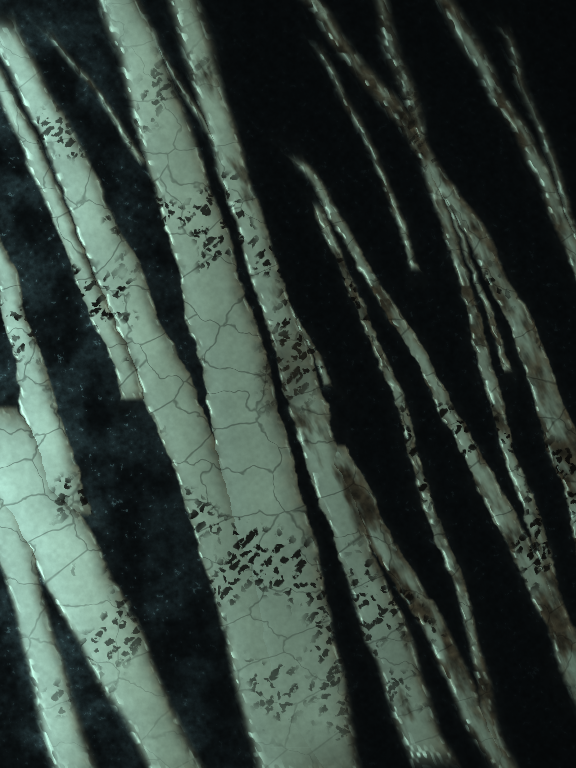
Write a WebGL 1 fragment shader that draws this texture.

```glsl
precision highp float;
uniform vec2 u_resolution;

float hash(vec2 p) {
  return fract(sin(dot(p, vec2(127.1, 311.7))) * 43758.5453);
}

float noise(vec2 p) {
  vec2 i = floor(p), f = fract(p);
  f = f * f * (3.0 - 2.0 * f);
  return mix(mix(hash(i), hash(i + vec2(1, 0)), f.x),
             mix(hash(i + vec2(0, 1)), hash(i + vec2(1, 1)), f.x), f.y);
}

float fbm(vec2 p) {
  float sum = 0.0, gain = 0.53;
  for (int i = 0; i < 4; i++) {
    sum += gain * noise(p);
    p = mat2(1.6, 1.2, -1.2, 1.6) * p + 7.3;
    gain *= 0.5;
  }
  return sum;
}

// Nearest and second nearest distances to scattered points
vec2 cells(vec2 p) {
  vec2 near = vec2(2.0);
  for (int y = -1; y <= 1; y++) {
    for (int x = -1; x <= 1; x++) {
      vec2 c = floor(p) + vec2(x, y);
      float d = length(c + vec2(hash(c), hash(c + 41.0)) - p);
      near = d < near.x ? vec2(d, near.x) : vec2(near.x, min(near.y, d));
    }
  }
  return near;
}

// ends: upper and lower point; form: bend, upper and lower half width, glaze
// nearest: signed distance, position across, glaze
void limb(vec2 p, vec4 ends, vec4 form, inout vec3 nearest) {
  float t = (p.y - ends.y) / (ends.w - ends.y);
  float axis = mix(ends.x, ends.z, t) + form.x * 4.0 * t * (1.0 - t);
  float width = mix(form.y, form.z, clamp(t, 0.0, 1.0));
  float across = (p.x - axis) * 0.92;
  float d = max(abs(across) - width, (abs(t - 0.5) - 0.5) * (ends.y - ends.w) * 0.4);
  if (d < nearest.x) nearest = vec3(d, across / width, form.w);
}

void main() {
  vec2 p = gl_FragCoord.xy / u_resolution.y;
  float blur = smoothstep(0.12, 0.55, abs(p.y - 0.47 + 0.15 * (p.x - 0.37)));
  float detail = 1.0 - 0.75 * blur;
  vec2 along = vec2(p.x + 0.42 * p.y, p.y * 0.35);

  // Branches with uneven outlines
  vec2 q = p;
  q.x += (noise(p * 17.0) - 0.5) * 0.012 + (fbm(p * 65.0) - 0.5) * 0.009 * detail;
  vec3 b = vec3(1.0, 0.0, 0.0);
  limb(q, vec4(0.0, 0.97, 0.39, -0.02), vec4(0.03, 0.018, 0.044, 0.95), b);
  limb(q, vec4(-0.02, 0.92, 0.176, 0.48), vec4(0.01, 0.011, 0.014, 0.8), b);
  limb(q, vec4(0.145, 1.03, 0.4, -0.02), vec4(0.037, 0.023, 0.062, 1.0), b);
  limb(q, vec4(0.235, 1.02, 0.56, 0.01), vec4(-0.01, 0.015, 0.026, 0.66), b);
  limb(q, vec4(0.436, 0.42, 0.667, -0.02), vec4(0.0, 0.016, 0.014, 0.46), b);
  limb(q, vec4(0.39, 0.79, 0.77, 0.08), vec4(0.023, 0.005, 0.019, 0.52), b);
  limb(q, vec4(0.417, 0.73, 0.66, -0.02), vec4(0.02, 0.005, 0.008, 0.5), b);
  limb(q, vec4(0.385, 1.02, 0.77, 0.28), vec4(0.065, 0.007, 0.021, 0.46), b);
  limb(q, vec4(0.49, 1.02, 0.74, 0.16), vec4(0.0, 0.006, 0.009, 0.5), b);
  limb(q, vec4(0.57, 1.02, 0.78, 0.6), vec4(0.01, 0.008, 0.01, 0.55), b);
  limb(q, vec4(-0.01, 0.7, 0.09, 0.33), vec4(0.0, 0.011, 0.028, 0.9), b);
  limb(q, vec4(-0.03, 0.47, 0.235, -0.02), vec4(0.012, 0.05, 0.031, 1.0), b);
  limb(q, vec4(0.0, 0.36, 0.1, -0.02), vec4(0.0, 0.02, 0.025, 0.95), b);

  // Fine stray fibres
  for (int i = 0; i < 6; i++) {
    float k = float(i);
    vec2 top = vec2(0.07 + 0.118 * k, 0.95 - 0.35 * hash(vec2(k, 3.0)) * step(2.0, k) + 0.016 * k);
    vec2 tip = top + vec2(0.12, -0.16 - 0.04 * k);
    limb(q, vec4(top, tip), vec4(0.003, 0.002, 0.0045, 0.55), b);
  }

  // Dark ground, dusty at the left
  float dust = smoothstep(0.42, 0.0, p.x + 0.12 * p.y - 0.05);
  float mottle = smoothstep(0.3, 0.72, fbm(p * 24.0));
  float grain = fbm(p * 170.0);
  vec3 color = vec3(0.024, 0.036, 0.04) * (0.7 + 0.7 * grain);
  color += vec3(0.085, 0.125, 0.13) * dust * (0.2 + mottle) * (0.45 + grain);
  color += vec3(0.12, 0.17, 0.17) * smoothstep(0.7, 0.86, grain) * (0.25 + dust) * detail;

  // Warm scorched halo beside the branches
  float halo = exp(-max(b.x, 0.0) / 0.008);
  color += vec3(0.045, 0.05, 0.042) * halo * fbm(p * 60.0);

  // Glaze, worn to brown where it is thin
  float inner = max(-b.x, 0.0);
  float soft = 0.0016 + 0.007 * blur;
  float cover = smoothstep(soft, -soft, b.x);
  float patches = fbm(along * vec2(55.0, 70.0));
  float glazed = smoothstep(-0.12, 0.22, b.z - patches * 0.85);
  float light = mix(0.72, 1.04, smoothstep(0.5, 0.0, p.x)) * (0.88 + 0.24 * fbm(p * 14.0));
  vec3 celadon = mix(vec3(0.52, 0.64, 0.56), vec3(0.62, 0.79, 0.73),
                     smoothstep(0.25, 0.0, p.x) * 0.8 + 0.3 * smoothstep(0.0, -0.9, b.y));
  celadon *= light * (0.93 + 0.14 * grain);
  vec3 scorched = mix(vec3(0.06, 0.065, 0.055), vec3(0.26, 0.25, 0.19), fbm(p * 95.0));
  vec3 body = mix(scorched, celadon, glazed);
  float rim = exp(-inner / (0.005 + 0.006 * smoothstep(-0.3, 0.8, b.y)));
  body = mix(body, scorched * 1.3, rim * (0.45 + 0.4 * smoothstep(0.0, 0.8, b.y)));

  // Crackle lines and burnt pits
  vec2 crack = cells(p * vec2(13.0, 17.0) + 0.5 * fbm(p * 30.0));
  body *= 1.0 - 0.28 * detail * smoothstep(0.05, 0.0, crack.y - crack.x);
  float burnt = smoothstep(0.055, 0.0, length((p - vec2(0.375, 0.52)) * vec2(1.0, 0.6)));
  float pitted = smoothstep(0.56, 0.72, fbm(p * 11.0 + 4.0)) + burnt;
  float pits = smoothstep(0.38, 0.2, cells(p * 65.0 + 1.5 * fbm(p * 90.0)).x);
  body = mix(body, vec3(0.035, 0.035, 0.03), clamp(pits * pitted, 0.0, 0.9) * detail);
  body = mix(body, scorched, 0.6 * clamp(burnt, 0.0, 1.0));
  color = mix(color, body, cover);

  // Broken wet glints along the edges
  float sparkle = smoothstep(0.5, 0.78, noise(along * vec2(230.0, 330.0)));
  float edge = exp(-abs(b.x + 0.003) / (0.0018 + 0.002 * blur));
  float lit = mix(0.3, 0.75, smoothstep(0.2, -0.5, b.y));
  color += vec3(0.46, 0.61, 0.56) * sparkle * edge * lit;

  // Light falls off to the upper right and the corners
  color *= 1.0 - 0.3 * smoothstep(0.4, 0.95, length(p - vec2(0.25, 0.45)));
  gl_FragColor = vec4(clamp(color, 0.0, 1.0), 1.0);
}
```
